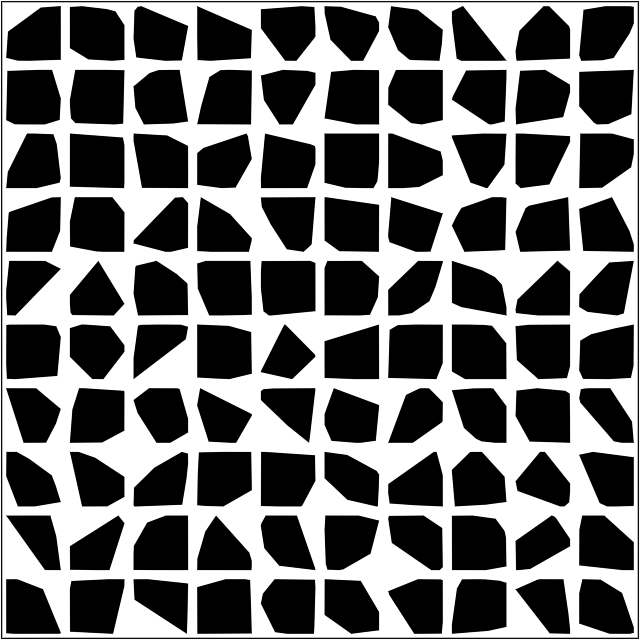
A three.js fragment shader for this pattern:

```glsl
// Ten by ten black convex polygons on white inside a thin square frame.
// Each polygon takes random steps that cancel out, orders them by angle so
// that they close convexly, and fills its box exactly on all four sides.

varying vec2 vUv;

const float COUNT = 10.0;    // repeats across and down
const float MARGIN = 0.0026; // canvas edge to frame
const float LINE = 0.002;    // frame width
const float SHAPE = 0.0853;  // polygon box side
const float SOFT = 0.001;    // half width of the smoothed edge
const int EDGES = 10;

const vec3 PAPER = vec3(1.0);
const vec3 INK = vec3(0.0);

vec2 hash2(vec3 seed) {
  vec3 p = fract(seed * vec3(0.1031, 0.1030, 0.0973));
  p += dot(p, p.yzx + 33.33);
  return fract((p.xx + p.yz) * p.zy);
}

float coverage(float dist) {
  return 1.0 - smoothstep(-SOFT, SOFT, dist);
}

float boxDistance(vec2 p, float halfSide) {
  vec2 d = abs(p) - halfSide;
  return max(d.x, d.y);
}

// Random sign, forced so that each axis has a step both ways.
float stepSign(float index, float forward, float backward, float random) {
  if (index == forward) return 1.0;
  if (index == backward) return -1.0;
  return random < 0.5 ? -1.0 : 1.0;
}

// Signed distance to a random convex polygon spanning the unit square.
float polygonDistance(vec2 p, vec2 cell) {
  float n = float(EDGES);
  vec2 edge[EDGES];
  float angle[EDGES];
  vec2 gain = vec2(0.0);
  vec2 loss = vec2(0.0);

  // Random steps, with the signs of the two axes independent.
  vec2 pick = hash2(vec3(cell, 71.0));
  float up = floor(pick.x * n);
  float down = mod(up + 1.0 + floor(pick.y * (n - 1.0)), n);
  for (int i = 0; i < EDGES; i++) {
    float k = float(i);
    vec2 size = pow(hash2(vec3(cell, k + 13.0)), vec2(4.0)) + 0.0003;
    vec2 coin = hash2(vec3(cell, k + 41.0));
    vec2 way = vec2(stepSign(k, 0.0, 1.0, coin.x),
                    stepSign(k, up, down, coin.y));
    edge[i] = size * way;
    gain += max(edge[i], 0.0);
    loss += max(-edge[i], 0.0);
  }

  // Scale the steps to close the outline and find its topmost corner.
  vec2 top = vec2(0.0, 1.0);
  for (int i = 0; i < EDGES; i++) {
    edge[i] = max(edge[i], 0.0) / gain + min(edge[i], 0.0) / loss;
    angle[i] = atan(edge[i].y, edge[i].x);
    if (edge[i].x < 0.0 && edge[i].y < 0.0) top.x -= edge[i].x;
  }

  // Intersect the half planes behind all edges.
  float dist = boxDistance(p - 0.5, 0.5);
  for (int i = 0; i < EDGES; i++) {
    vec2 corner = top;
    for (int j = 0; j < EDGES; j++) {
      if (angle[j] < angle[i]) corner += edge[j];
    }
    vec2 normal = normalize(vec2(edge[i].y, -edge[i].x));
    dist = max(dist, dot(p - corner, normal));
  }
  return dist;
}

void main() {
  // Grid of cells
  float pitch = (1.0 - 2.0 * MARGIN) / COUNT;
  vec2 grid = (vUv - MARGIN) / pitch;
  vec2 cell = clamp(floor(grid), 0.0, COUNT - 1.0);
  vec2 local = (grid - cell - 0.5) * pitch / SHAPE + 0.5;
  float shape = coverage(polygonDistance(local, cell) * SHAPE);

  // Outer frame
  float border = abs(boxDistance(vUv - 0.5, 0.5 - MARGIN));
  float frame = coverage(border - 0.5 * LINE);

  gl_FragColor = vec4(mix(PAPER, INK, max(shape, frame)), 1.0);
}
```
